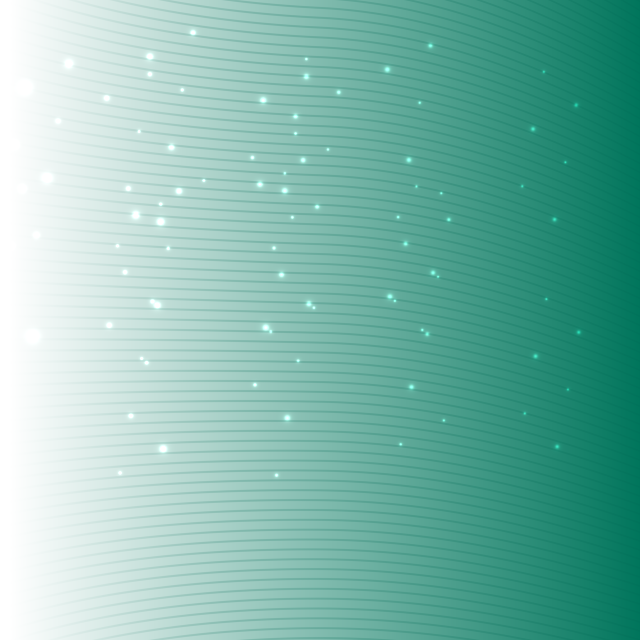
Write a WebGL 1 fragment shader that draws this background.

```glsl
precision highp float;
// White-to-green gradient crossed by fine bending lines, with clusters of sparkles.

uniform vec2 u_resolution;

const vec3 WHITE = vec3(1.0);
const vec3 DEEP_GREEN = vec3(0.0, 0.46, 0.36);
const vec3 LINE_GREEN = vec3(0.0, 0.41, 0.33);
const float LINE_COUNT = 65.0;
const float LINE_PHASE = 0.2;
const int SPARKS_PER_CLUSTER = 24;

// Horizontal fade from white to green
vec3 gradient(float x) {
  return mix(WHITE, DEEP_GREEN, clamp((x - 0.015) / 0.985, 0.0, 1.0));
}

// Height of the line family after removing its bend
float unbend(vec2 p) {
  float side = p.x - 0.5;
  float left = max(-side, 0.0) * 2.0;
  float right = max(side, 0.0) * 2.0;
  float slope = -0.05 * p.y * side;
  float leftLift = mix(-0.07, 0.065, p.y) * left * left;
  float rightDrop = mix(0.08, 0.15, p.y) * right * right;
  return p.y - slope - leftLift + rightDrop;
}

// Coverage of evenly repeated lines; halfWidth and blur are in periods
float stripes(float height, float halfWidth, float blur) {
  float d = abs(fract(height * LINE_COUNT - LINE_PHASE + 0.5) - 0.5);
  return 1.0 - smoothstep(halfWidth - blur, halfWidth + blur, d);
}

// Soft bright core with a faint halo
float spark(vec2 offset, float radius) {
  float q = dot(offset, offset) / (radius * radius);
  return exp(-q) + 0.18 * exp(-q * 0.2);
}

// Evenly scattered sparks of varied size, centred on the given point
float cluster(vec2 p, vec2 center, vec2 extent) {
  float glow = 0.0;
  for (int i = 0; i < SPARKS_PER_CLUSTER; i++) {
    float n = float(i) + 1.0;
    vec2 spot = fract(n * vec2(0.7549, 0.5698) + vec2(0.31, 0.17)) - 0.5;
    float size = fract(n * 0.618);
    float radius = mix(0.0017, 0.0045, size * size);
    glow += spark(p - center - spot * extent, radius);
  }
  return glow;
}

void main() {
  vec2 p = gl_FragCoord.xy / u_resolution;
  vec3 color = gradient(p.x);

  // Lines, fading out toward the white edge
  float blur = 0.7 * LINE_COUNT / u_resolution.y;
  float line = stripes(unbend(p), 0.1, blur);
  color = mix(color, LINE_GREEN, 0.2 * line * smoothstep(0.0, 0.42, p.x));

  // The same cluster stamped at four places
  vec2 first = vec2(0.17, 0.79);
  vec2 extent = vec2(0.86, 0.32);
  float glow = cluster(p, first, extent);
  glow += cluster(p, first + vec2(0.172, -0.199), extent);
  glow += cluster(p, first + vec2(0.371, -0.02), extent);
  glow += cluster(p, first + vec2(0.375, -0.375), extent);

  // Sparks multiply the light beneath them, so they turn white on the left
  color *= 1.0 + 0.6 * glow;
  gl_FragColor = vec4(min(color, 1.0), 1.0);
}
```
